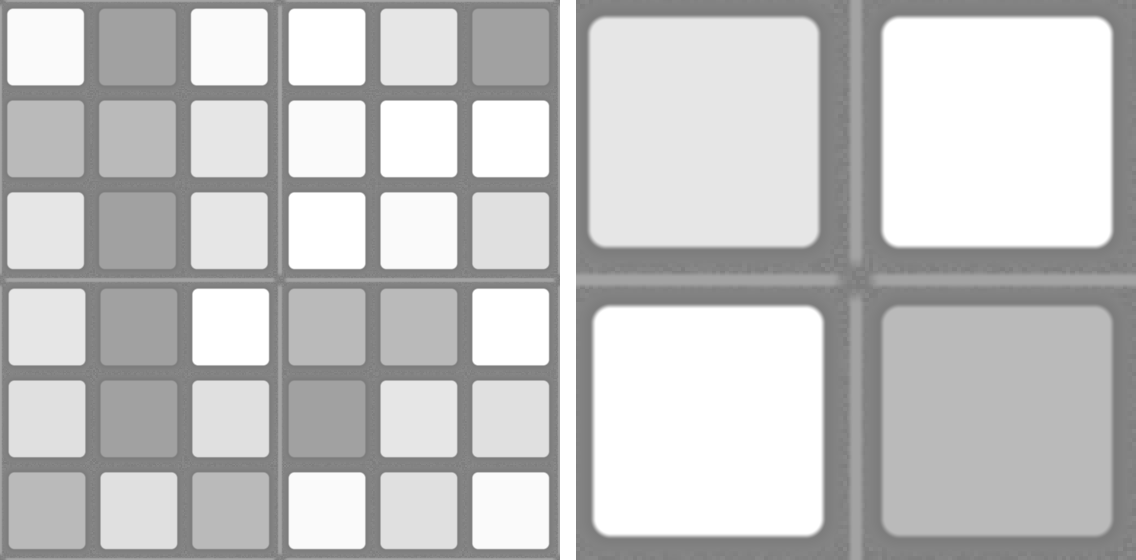
Left, the full canvas; right, a detail of the centre.
Give the GLSL for this pattern, as a WebGL 1 fragment shader.

```glsl
precision highp float;
// Four panels of three by three rounded grey tiles, set in grainy dark grout with pale seams.

uniform vec2 u_resolution;

float hash(vec2 p) {
  return fract(sin(dot(p, vec2(127.1, 311.7))) * 43758.5453);
}

float roundedBox(vec2 p, float halfSize, float radius) {
  vec2 q = abs(p) - halfSize + radius;
  return length(max(q, 0.0)) + min(max(q.x, q.y), 0.0) - radius;
}

// Ranks the tile's hash among all 36, so that each of six shades falls on six tiles.
float shadeLevel(vec2 tile) {
  float own = hash(tile + 3.0);
  float rank = 0.0;
  for (int y = 0; y < 6; y++) {
    for (int x = 0; x < 6; x++) {
      rank += 1.0 - step(own, hash(vec2(float(x), float(y)) + 3.0));
    }
  }
  return floor(rank / 6.0);
}

float tileShade(float level) {
  if (level < 2.0) return 0.63 + 0.10 * level;
  if (level < 4.0) return 0.88 + 0.02 * (level - 2.0);
  return 0.98 + 0.02 * (level - 4.0);
}

void main() {
  vec2 uv = gl_FragCoord.xy / u_resolution;
  vec2 panel = floor(uv * 2.0);
  vec2 p = fract(uv * 2.0);
  float soft = max(0.004, 1.5 / min(u_resolution.x, u_resolution.y));

  // Tiles; the upper left panel sits slightly to the left
  vec2 first = vec2(0.168, 0.176);
  if (panel.x < 0.5 && panel.y > 0.5) first.x -= 0.005;
  vec2 cell = clamp(floor((p - first) / 0.328 + 0.5), 0.0, 2.0);
  float d = roundedBox(p - first - cell * 0.328, 0.137, 0.021);

  // Grout, darker beside the tiles and speckled where the gaps cross
  float grout = mix(0.485, 0.513, smoothstep(0.0, 0.018, d));
  float grain = hash(floor(uv * 384.0)) - 0.5;
  grout += 0.05 * grain * smoothstep(0.012, 0.03, d);

  // Seams along the panel borders, broken at the corners
  vec2 border = min(p, 1.0 - p);
  float seam = 1.0 - smoothstep(0.007 - soft, 0.007 + soft, min(border.x, border.y));
  seam *= smoothstep(0.01, 0.03, max(border.x, border.y));
  float shade = mix(grout, 0.64, seam);

  float tile = tileShade(shadeLevel(panel * 3.0 + cell));
  shade = mix(tile, shade, smoothstep(-soft, soft, d));
  gl_FragColor = vec4(vec3(shade), 1.0);
}
```
